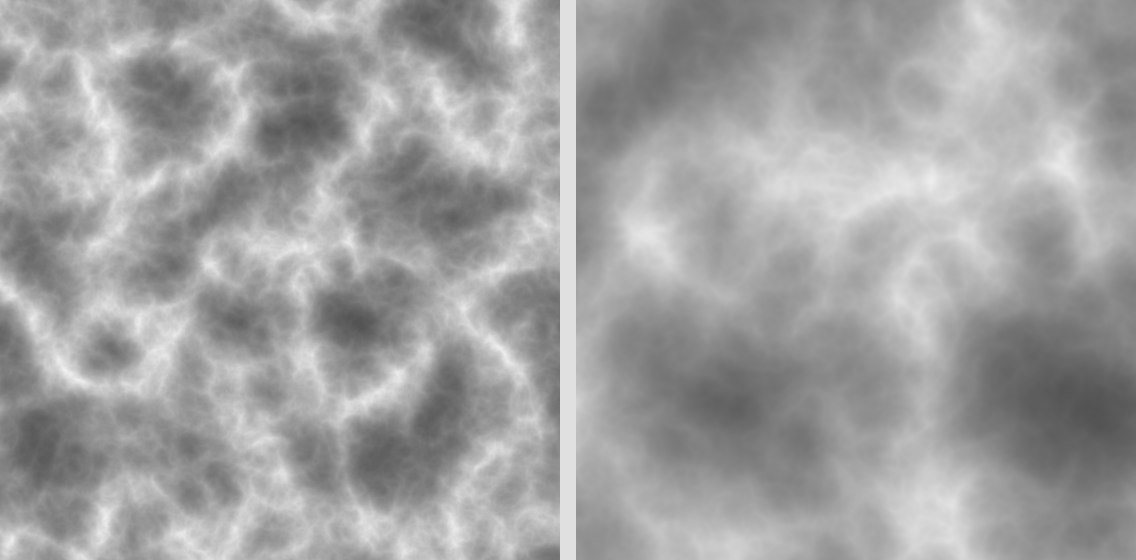
Left, the full canvas; right, a detail of the centre.
A Shadertoy shader for this texture:

```glsl
// Grey turbulence: soft dark hollows divided by bright, branching veins.
// Octaves of folded gradient noise are summed into a depth, and light
// fades exponentially with that depth, so the folds glow as ridges.

#define CELLS      4.0    // noise cells across the canvas, first octave
#define OCTAVES    6
#define GAIN       0.5    // amplitude ratio of successive octaves
#define LACUNARITY 2.0    // frequency ratio of successive octaves
#define SOFTNESS   0.015  // rounding of the ridge crests
#define ABSORPTION 1.4    // darkening with depth
#define WHITE      1.0    // brightness at zero depth
#define SEED       vec2(17.3, 5.8)

// Integer hash of a lattice point, returned as a unit gradient
vec2 latticeGradient(vec2 cell) {
    uvec2 q = uvec2(ivec2(cell)) * uvec2(1597u, 7919u);
    uint h = (q.x ^ (q.y << 7)) + q.y;
    h = (h ^ (h >> 16)) * 73244475u;
    h = (h ^ (h >> 15)) * 73244475u;
    h ^= h >> 16;
    float angle = 6.28319 * float(h & 65535u) / 65536.0;
    return vec2(cos(angle), sin(angle));
}

// Gradient noise with quintic interpolation, centred on zero
float gradientNoise(vec2 p) {
    vec2 cell = floor(p);
    vec2 f = p - cell;
    vec2 w = f * f * f * (f * (f * 6.0 - 15.0) + 10.0);
    vec2 e = vec2(1.0, 0.0);
    float a = dot(latticeGradient(cell), f);
    float b = dot(latticeGradient(cell + e.xy), f - e.xy);
    float c = dot(latticeGradient(cell + e.yx), f - e.yx);
    float d = dot(latticeGradient(cell + e.xx), f - e.xx);
    return mix(mix(a, b, w.x), mix(c, d, w.x), w.y);
}

// Sum of folded octaves, each turned and shifted to hide the lattice
float turbulence(vec2 p) {
    mat2 turn = mat2(0.8, 0.6, -0.6, 0.8);
    float depth = 0.0;
    float amplitude = 1.0;
    for (int i = 0; i < OCTAVES; i++) {
        float n = gradientNoise(p);
        depth += amplitude * sqrt(n * n + SOFTNESS * SOFTNESS);
        p = LACUNARITY * (turn * p) + SEED;
        amplitude *= GAIN;
    }
    return depth;
}

void mainImage(out vec4 fragColor, in vec2 fragCoord) {
    vec2 uv = fragCoord / iResolution.y;
    float depth = turbulence(uv * CELLS + SEED);
    float grey = WHITE * exp(-ABSORPTION * depth);
    fragColor = vec4(vec3(clamp(grey, 0.0, 1.0)), 1.0);
}
```
